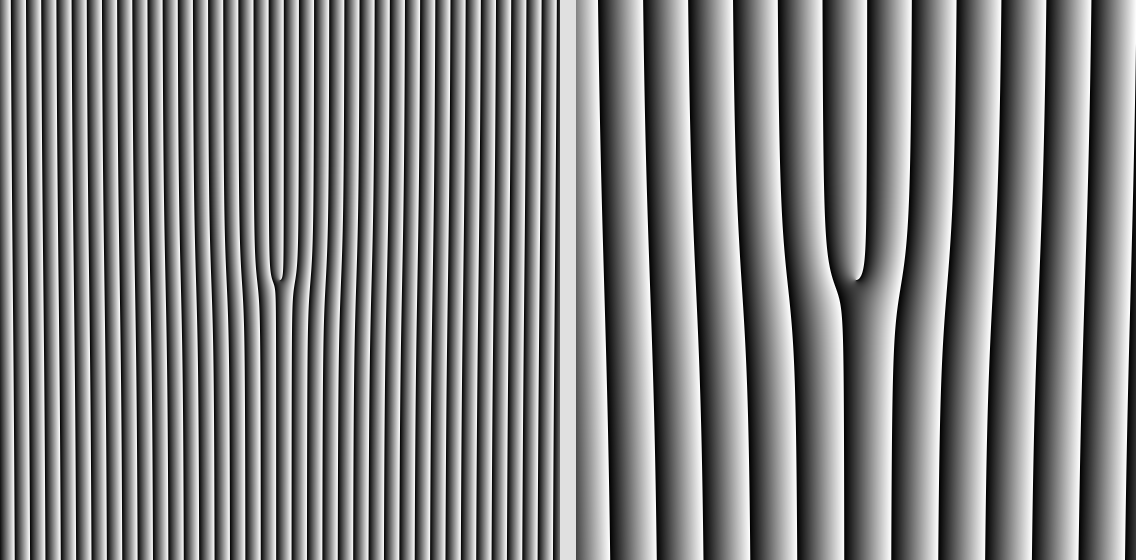
Left, the full canvas; right, a detail of the centre.
Reproduce this pattern procedurally as a Shadertoy shader.

```glsl
// Forked grating: vertical sawtooth stripes with a phase dislocation at the centre.

const float TAU = 6.28318531;
const float STRIPES = 36.67;         // carrier periods across the canvas
const float CHARGE = 1.0;            // extra stripes gained above the fork
const float PHASE_SHIFT = 0.0;       // sideways offset, in periods
const vec2 FORK_CENTRE = vec2(0.5);
const vec3 DARK = vec3(0.0);
const vec3 LIGHT = vec3(1.0);
const float EDGE_PIXELS = 1.0;       // filter width of the sharp stripe edge

// Phase in periods: plane wave plus a vortex around the origin.
float forkPhase(vec2 p) {
    return STRIPES * p.x - CHARGE * atan(p.y, p.x) / TAU + PHASE_SHIFT;
}

// Analytic gradient of the phase, free of the seam in atan.
vec2 forkGradient(vec2 p) {
    vec2 swirl = vec2(-p.y, p.x) / max(dot(p, p), 1e-7);
    return vec2(STRIPES, 0.0) - CHARGE * swirl / TAU;
}

// Rising ramp from 0 to 1 whose drop is box filtered over the given width.
float smoothSaw(float phase, float width) {
    float offset = phase - floor(phase + 0.5);
    return offset + 1.0 - clamp(offset / width + 0.5, 0.0, 1.0);
}

void mainImage(out vec4 fragColor, in vec2 fragCoord) {
    // Centred canvas units
    float canvas = min(iResolution.x, iResolution.y);
    vec2 p = (fragCoord - FORK_CENTRE * iResolution.xy) / canvas;
    p += vec2(1e-6);                 // keeps atan defined at the exact centre

    // Stripe shade
    float width = min(length(forkGradient(p)) * EDGE_PIXELS / canvas, 1.0);
    float shade = smoothSaw(forkPhase(p), width);

    fragColor = vec4(mix(DARK, LIGHT, shade), 1.0);
}
```
